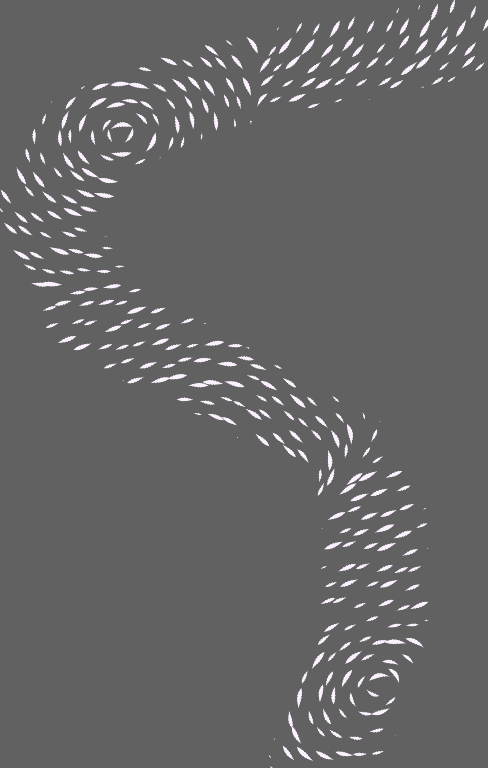
Reproduce this background procedurally as a Shadertoy shader.

```glsl
// A winding ribbon of small pale brush flecks, swirling over flat grey.

// Ribbon spine from top right to bottom: x, y (downward), half width.
const vec3 spine[15] = vec3[15](
    vec3(5.2, 0.32, 0.40), vec3(4.0, 0.50, 0.40), vec3(3.0, 0.68, 0.42),
    vec3(2.2, 0.86, 0.42), vec3(1.5, 1.08, 0.46), vec3(0.85, 1.42, 0.50),
    vec3(0.50, 2.0, 0.52), vec3(0.62, 2.55, 0.45), vec3(0.95, 3.10, 0.48),
    vec3(1.50, 3.45, 0.43), vec3(2.95, 4.18, 0.40), vec3(3.5, 4.55, 0.42),
    vec3(3.75, 5.2, 0.50), vec3(3.74, 6.2, 0.52), vec3(3.25, 7.65, 0.55));

vec3 hash3(vec2 cell) {
    vec3 h = fract(cell.xyx * vec3(0.1031, 0.1030, 0.0973));
    h += dot(h, h.yxz + 33.33);
    return fract((h.xxy + h.yzz) * h.zyx);
}

// Depth inside the ribbon, negative outside.
float ribbonDepth(vec2 p) {
    float depth = -9.0;
    for (int i = 0; i < 14; i++) {
        vec3 a = spine[i], ab = spine[i + 1] - a;
        float t = clamp(dot(p - a.xy, ab.xy) / dot(ab.xy, ab.xy), 0.0, 1.0);
        vec3 q = a + ab * t;
        depth = max(depth, q.z - length(p - q.xy));
    }
    return depth;
}

// Orientations use doubled angles so opposite directions blend cleanly.
vec2 swirl(vec2 o, vec2 axis, float stretch) {
    vec2 normal = vec2(-axis.y, axis.x);
    vec2 t = normalize(normal * dot(o, axis) / stretch - axis * dot(o, normal) + 1e-4);
    return vec2(t.x * t.x - t.y * t.y, 2.0 * t.x * t.y);
}

vec2 flow(vec2 p) {
    float q = p.x + p.y;
    float slope = p.y < 2.0 ? 1.3 - 0.9 * p.y
        : 0.35 - 1.1 * smoothstep(5.0, 7.2, q) - 2.0 * smoothstep(7.4, 8.6, q);
    vec2 dir = vec2(cos(2.0 * slope), -sin(2.0 * slope));
    float upper = (1.0 - smoothstep(2.3, 2.9, p.x)) * (1.0 - smoothstep(2.6, 3.2, p.y));
    dir = mix(dir, swirl(p - vec2(1.22, 1.33), vec2(0.99, -0.14), 1.4), upper);
    dir = mix(dir, swirl(p - vec2(3.78, 6.87), vec2(0.82, -0.57), 1.8),
              smoothstep(6.0, 6.5, p.y));
    float angle = 0.5 * atan(dir.y, dir.x + 1e-5);
    return vec2(cos(angle), sin(angle));
}

// Signed distance to a tapered, curved fleck with a ragged rim.
float fleck(vec2 p, vec2 center, vec3 rnd, float depth) {
    vec2 dir = flow(center), ahead = flow(center + dir * 0.05);
    float bend = dir.x * ahead.y - dir.y * ahead.x;
    bend = clamp(bend * sign(dot(dir, ahead)) * 10.0, -3.0, 3.0);
    vec2 o = p - center;
    float u = dot(o, dir), v = dir.x * o.y - dir.y * o.x - bend * u * u;
    float size = mix(0.06, 0.105, rnd.z) * smoothstep(-0.04, 0.07, depth);
    float t = clamp(u / max(size, 0.001), -1.5, 1.5);
    float taper = 1.0 - t * t;
    float rag = sin(u * 210.0 + rnd.x * 40.0) + sin(u * 370.0 + v * 90.0 + rnd.y * 40.0);
    float width = size * 0.21 * taper * (1.0 + 0.3 * t * sign(rnd.x - 0.5));
    float rim = abs(v) - width - 0.0018 * rag * max(taper, 0.0);
    return max(rim, abs(u) - size);
}

void mainImage(out vec4 fragColor, in vec2 fragCoord) {
    float pixel = 7.68 / iResolution.y;
    vec2 p = vec2(fragCoord.x, iResolution.y - fragCoord.y) * pixel;
    float ink = 0.0;

    // Staggered, jittered grid of flecks
    if (ribbonDepth(p) > -0.2) {
        const float spacing = 0.186;
        float row = floor(p.y / spacing);
        for (int j = -1; j <= 1; j++) {
            float y = row + float(j), shift = 0.5 * mod(y, 2.0);
            float column = floor(p.x / spacing - shift);
            for (int i = -1; i <= 1; i++) {
                vec2 cell = vec2(column + float(i), y);
                vec3 rnd = hash3(cell + 17.0);
                vec2 jitter = 0.5 + 0.5 * (rnd.xy - 0.5);
                vec2 center = (cell + vec2(shift, 0.0) + jitter) * spacing;
                float depth = ribbonDepth(center);
                if (depth < -0.03) continue;
                float d = fleck(p, center, rnd, depth);
                ink = max(ink, 1.0 - smoothstep(-0.6 * pixel, 0.6 * pixel, d));
            }
        }
    }
    fragColor = vec4(mix(vec3(0.38), vec3(0.99, 0.95, 1.0), ink), 1.0);
}
```
